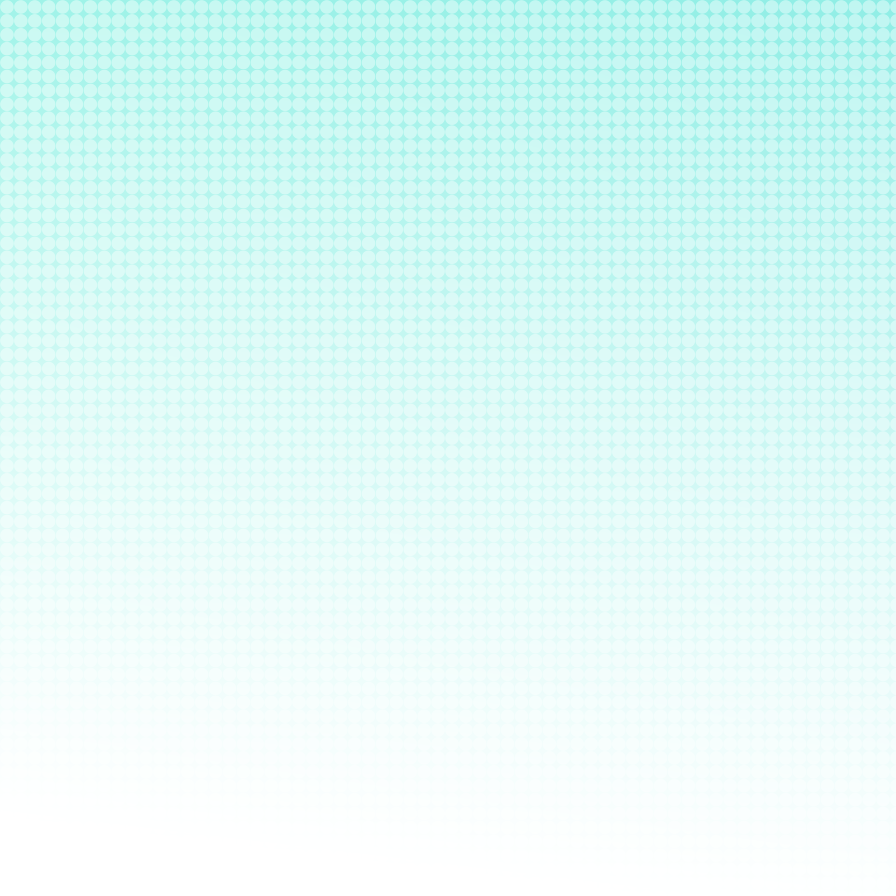
This background is drawn by a WebGL 2 fragment shader. Its source:

```glsl
#version 300 es
precision highp float;

uniform vec2 u_resolution;
out vec4 fragColor;

const float REPEATS = 64.43;       // cells across and down
const float DOT_RADIUS = 0.485;    // in cells; gaps between dots form stars
const float FADE_TILT = 0.12;      // extra colour towards the right
const float FADE_END = 0.98;       // distance from the top where colour ends
const float FADE_POWER = 1.15;

const vec3 PAPER = vec3(1.0);
const vec3 DOT_LEFT = vec3(0.775, 0.975, 0.945);
const vec3 DOT_RIGHT = vec3(0.765, 0.965, 0.95);
const vec3 STAR_LEFT = vec3(0.60, 0.95, 0.905);
const vec3 STAR_RIGHT = vec3(0.59, 0.935, 0.905);

// Colour strength: full at the top, gone near the lower left
float tintStrength(vec2 p) {
    float depth = p.y - FADE_TILT * (p.x - 0.5);
    return pow(max(1.0 - depth / FADE_END, 0.0), FADE_POWER);
}

// Coverage of the four-pointed gaps between nearly touching dots
float starMask(vec2 p, float pixel) {
    vec2 cell = fract(p * REPEATS) - 0.5;
    float halfEdge = 0.6 * pixel * REPEATS;
    return smoothstep(-halfEdge, halfEdge, length(cell) - DOT_RADIUS);
}

void main() {
    float side = min(u_resolution.x, u_resolution.y);
    vec2 p = vec2(gl_FragCoord.x, u_resolution.y - gl_FragCoord.y) / side;

    // Dots and stars share one fade to white
    vec3 dotColor = mix(DOT_LEFT, DOT_RIGHT, p.x);
    vec3 starColor = mix(STAR_LEFT, STAR_RIGHT, p.x);
    vec3 ink = mix(dotColor, starColor, starMask(p, 1.0 / side));

    fragColor = vec4(mix(PAPER, ink, tintStrength(p)), 1.0);
}
```
